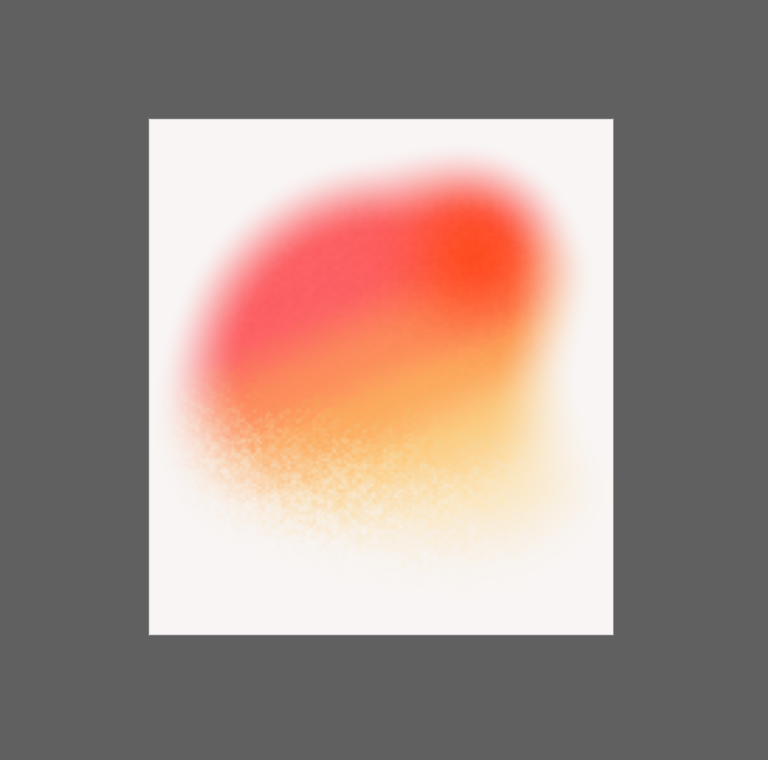
Give the GLSL for this background, as a Shadertoy shader.

```glsl
// A pale sheet on a grey ground, carrying a soft grainy blob of warm colour.
// The blob is a blend of circle distances, tinted by a tilted gradient, lit by
// a red glow and dissolved into the sheet by a grainy fade at its lower side.

const vec3 GROUND = vec3(0.378);
const vec3 PAPER  = vec3(0.973, 0.961, 0.957);
const vec3 PINK   = vec3(0.988, 0.376, 0.392);
const vec3 CORAL  = vec3(0.988, 0.555, 0.360);
const vec3 ORANGE = vec3(0.986, 0.670, 0.370);
const vec3 YELLOW = vec3(0.984, 0.800, 0.510);
const vec3 CREAM  = vec3(0.984, 0.890, 0.710);
const vec3 RED    = vec3(1.000, 0.300, 0.135);

float hash(vec2 p) {
    return fract(sin(dot(p, vec2(127.1, 311.7))) * 43758.5453);
}

float valueNoise(vec2 p) {
    vec2 cell = floor(p);
    vec2 f = fract(p);
    f = f * f * (3.0 - 2.0 * f);
    float low = mix(hash(cell), hash(cell + vec2(1.0, 0.0)), f.x);
    float high = mix(hash(cell + vec2(0.0, 1.0)), hash(cell + 1.0), f.x);
    return mix(low, high, f.y);
}

// Signed grain, about -1 to 1, from two octaves
float grainAt(vec2 p) {
    float coarse = valueNoise(p * 150.0);
    float fine = valueNoise(p * 270.0 + 17.3);
    return 2.0 * mix(coarse, fine, 0.45) - 1.0;
}

float smoothMin(float a, float b, float k) {
    float h = max(k - abs(a - b), 0.0) / k;
    return min(a, b) - 0.25 * h * h * k;
}

float circle(vec2 p, vec2 centre, float radius) {
    return length(p - centre) - radius;
}

float box(vec2 p, vec2 low, vec2 high) {
    vec2 q = abs(p - 0.5 * (low + high)) - 0.5 * (high - low);
    return max(q.x, q.y);
}

// Large disc with a rounded shoulder and a bite out of its right side
float blob(vec2 p) {
    float body = circle(p, vec2(0.516, 0.493), 0.253);
    float shoulder = circle(p, vec2(0.612, 0.655), 0.107);
    float bite = circle(p, vec2(0.961, 0.487), 0.257);
    float joined = smoothMin(body, shoulder, 0.04);
    return -smoothMin(-joined, bite, 0.05);
}

// Warm colours from pink at the top to cream at the bottom
vec3 warmGradient(float level) {
    vec3 c = mix(PINK, CORAL, smoothstep(0.660, 0.545, level));
    c = mix(c, ORANGE, smoothstep(0.553, 0.474, level));
    c = mix(c, YELLOW, smoothstep(0.480, 0.385, level));
    return mix(c, CREAM, smoothstep(0.410, 0.290, level));
}

void mainImage(out vec4 fragColor, in vec2 fragCoord) {
    vec2 p = fragCoord / iResolution.y;
    float pixel = 1.0 / iResolution.y;
    float across = p.x - 0.526;

    // Grain grows stronger towards the lower left
    float grain = grainAt(p);
    float roughness = smoothstep(0.62, 0.38, p.y + 0.3 * across);

    // Tilted colour ramp and red glow
    float level = p.y - 0.45 * across + 0.022 * grain * roughness;
    vec3 warm = warmGradient(level);
    vec2 fromGlow = (p - vec2(0.625, 0.664)) / 0.062;
    warm = mix(warm, RED, exp(-0.5 * dot(fromGlow, fromGlow)));
    warm += 0.012 * grain;

    // Soft outline, wider below, with a grainy fade into the sheet
    float softness = mix(0.052, 0.085, smoothstep(0.60, 0.30, p.y));
    float cover = 1.0 - smoothstep(-softness, softness, blob(p));
    float fadeLevel = p.y + 0.25 * across + 0.040 * grain * roughness;
    cover *= smoothstep(0.197, 0.440, fadeLevel);

    // Sheet on the ground
    vec3 sheet = mix(PAPER, warm, cover);
    float edge = box(p, vec2(0.196, 0.1645), vec2(0.807, 0.8434));
    vec3 colour = mix(sheet, GROUND, smoothstep(-pixel, pixel, edge));

    fragColor = vec4(colour, 1.0);
}
```
